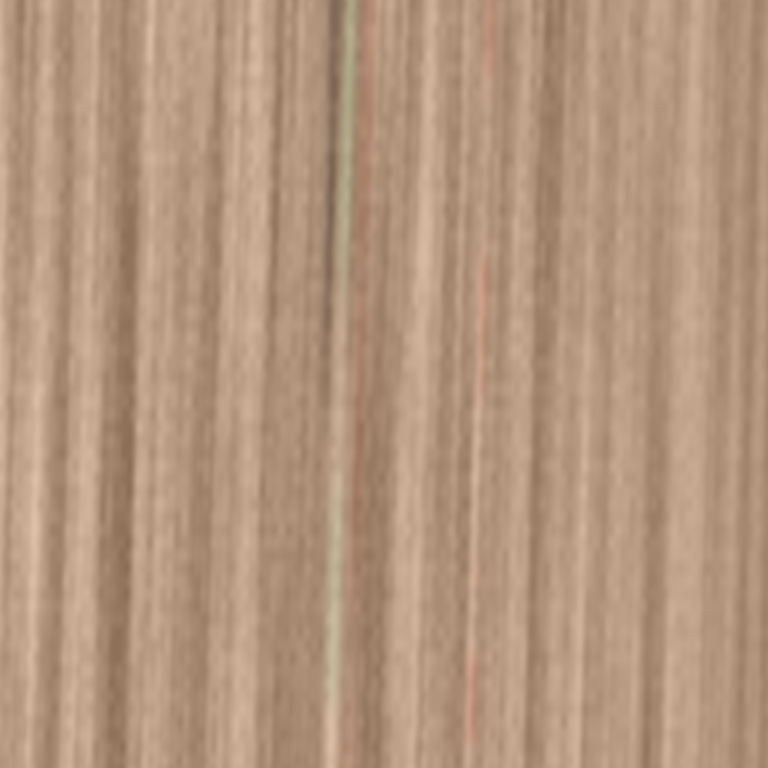
Reproduce this texture procedurally as a three.js fragment shader.

```glsl
varying vec2 vUv;

#define BASE_COLOR vec3(0.703, 0.588, 0.490)
#define GREEN_TINT vec3(-0.045, 0.035, 0.010)
#define RED_TINT vec3(0.020, -0.040, -0.032)
#define GREY_TINT vec3(-0.095, -0.075, -0.045)
#define CONTRAST 0.37
#define LEAN 0.027
#define WOBBLE 0.003

float hash(vec2 p) {
  vec3 q = fract(vec3(p.xyx) * 0.1031);
  q += dot(q, q.yzx + 33.33);
  return fract((q.x + q.y) * q.z);
}

// Smooth value noise centred on zero
float noise(vec2 p) {
  vec2 cell = floor(p);
  vec2 f = fract(p);
  f = f * f * (3.0 - 2.0 * f);
  float low = mix(hash(cell), hash(cell + vec2(1.0, 0.0)), f.x);
  float high = mix(hash(cell + vec2(0.0, 1.0)), hash(cell + vec2(1.0, 1.0)), f.x);
  return mix(low, high, f.y) - 0.5;
}

// Long fibres, from broad bands to fine threads and specks
float woodGrain(vec2 p) {
  float bands = 0.10 * noise(p * vec2(9.0, 0.7) + 11.3);
  float fibres = 0.27 * noise(p * vec2(33.0, 0.6) + 47.1);
  float threads = 0.46 * noise(p * vec2(66.0, 0.8) + 83.7);
  float hairs = 0.23 * noise(p * vec2(112.0, 3.0) + 131.9);
  float specks = 0.15 * noise(p * vec2(110.0, 60.0) + 211.4);
  return bands + fibres + threads + hairs + specks;
}

// Soft vertical line around a centre
float streak(float x, float centre, float width) {
  float d = (x - centre) / width;
  return exp(-d * d);
}

// Patches along a streak, from 0 to 1
float patches(float y, float frequency, float seed) {
  return smoothstep(-0.15, 0.35, noise(vec2(seed, y * frequency + seed)));
}

void main() {
  // Lean the fibres and let them drift slightly
  vec2 p = vUv;
  p.x -= LEAN * p.y + WOBBLE * noise(vec2(p.x * 3.0, p.y * 2.5) + 5.0);

  // The grain is calmer toward the right edge
  float strength = CONTRAST * mix(1.08, 0.7, smoothstep(0.65, 0.98, p.x));
  vec3 color = BASE_COLOR + strength * woodGrain(p);

  // Pale vein, green in places, with a grey groove and a reddish flank
  float upper = smoothstep(0.55, 0.75, p.y);
  float vein = streak(p.x, 0.431, 0.010);
  color += vein * 0.085;
  color += vein * GREEN_TINT * max(upper, 0.8 * patches(p.y, 7.0, 17.0));
  color += streak(p.x, 0.409, 0.009) * GREY_TINT * smoothstep(0.35, 0.75, p.y);
  color += streak(p.x, 0.456, 0.010) * RED_TINT * max(0.8 * upper, 0.6 * patches(p.y, 7.0, 29.0));

  // Light band with red flecks beside it
  color += streak(p.x, 0.588, 0.013) * 0.05;
  color += streak(p.x, 0.613, 0.008) * RED_TINT * 1.2 * patches(p.y, 16.0, 41.0);

  gl_FragColor = vec4(clamp(color, 0.0, 1.0), 1.0);
}
```
